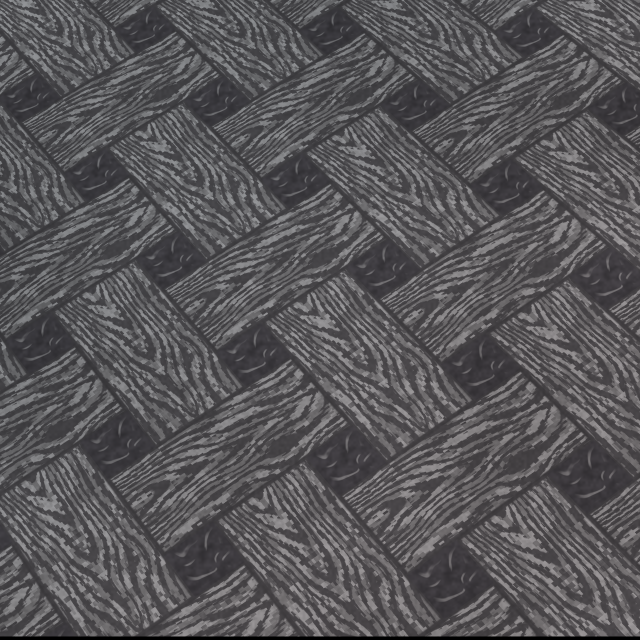
A WebGL 1 fragment shader for this pattern:

```glsl
precision highp float;
uniform vec2 u_resolution;

#define ORIGIN vec2(0.267, 0.406)
#define STEP_U vec2(0.2057, -0.1172)
#define STEP_V vec2(0.1083, 0.1185)
#define TILT vec2(0.0233, -0.0528)
#define GAP 0.34
#define GRAIN_LINES 19.0
#define STITCH vec2(0.032, 0.015)
#define LIGHT_YARN vec3(0.565, 0.555, 0.56)
#define MID_YARN vec3(0.435, 0.425, 0.43)
#define DARK_YARN vec3(0.265, 0.255, 0.265)
#define INSET_YARN vec3(0.225, 0.215, 0.23)
#define BORDER 0.0055

float hash(vec2 p) {
  vec3 q = fract(vec3(p.xyx) * 0.1031);
  q += dot(q, q.yzx + 33.33);
  return fract((q.x + q.y) * q.z);
}

float noise(vec2 p) {
  vec2 i = floor(p), f = fract(p);
  f = f * f * (3.0 - 2.0 * f);
  return mix(mix(hash(i), hash(i + vec2(1.0, 0.0)), f.x),
             mix(hash(i + vec2(0.0, 1.0)), hash(i + 1.0), f.x), f.y);
}

// Inverse perspective: canvas position to weave lattice units.
vec2 weaveCoords(vec2 canvas) {
  vec2 c = vec2(canvas.x, 1.0 - canvas.y);
  vec2 du = STEP_U - c * TILT.x;
  vec2 dv = STEP_V - c * TILT.y;
  vec2 d = c - ORIGIN;
  float det = du.x * dv.y - du.y * dv.x;
  return vec2(d.x * dv.y - d.y * dv.x, du.x * d.y - du.y * d.x) / det;
}

// Plank: x runs along the grain, y across it.
vec3 plankColor(vec2 p, float seed) {
  vec2 cell = floor(p / STITCH);
  vec2 q = (cell + 0.5) * STITCH;
  float jitter = hash(cell + 60.0 + seed) - 0.5;

  // Nested pointed arches that straighten toward the long edges.
  float s = p.y + 0.03 * sin(p.x * 4.0 + seed) + 0.02;
  s += 0.05 * (noise(p * vec2(3.5, 6.0) + seed) - 0.5);
  float side = smoothstep(0.03, 0.26, abs(s));
  float rings = GRAIN_LINES * sqrt(s * s + 0.0004) + p.x * mix(3.8, 1.0, side);
  rings += 1.3 * noise(p * vec2(4.0, 9.0) + seed + 20.0) + 0.3 * jitter;
  float wave = abs(fract(rings) - 0.5) * 2.0;
  float width = 0.28 + 0.4 * noise(p * vec2(5.0, 16.0) + seed + 40.0);
  float line = 1.0 - smoothstep(width - 0.13, width + 0.13, wave);

  // Stitched mottling and short dark dashes.
  float patches = noise(q * vec2(9.0, 28.0) + seed + 80.0) + 0.35 * jitter;
  vec3 col = mix(LIGHT_YARN, MID_YARN, smoothstep(0.42, 0.58, patches));
  float dashZone = noise(q * vec2(6.0, 10.0) + seed + 100.0);
  float dash = step(0.72, hash(cell + 150.0 + seed)) * smoothstep(0.42, 0.65, dashZone);
  col = mix(col, DARK_YARN, max(line * 0.95, dash * 0.7));

  // Dark seams around the plank.
  vec2 edge = vec2(0.5 + 0.5 * GAP, 0.5 - 0.5 * GAP) - abs(p);
  float seam = 1.0 - smoothstep(0.008, 0.022, min(edge.x, edge.y));
  return mix(col, DARK_YARN * 0.95, seam);
}

// Small dark square with a few pale curled strokes.
vec3 insetColor(vec2 d) {
  vec2 k = d / GAP;
  float warp = noise(k * 4.0 + 7.0);
  float curl = k.x * 0.5 + k.y * 1.6 + 0.6 * warp + 0.8 * abs(k.x - 0.1);
  float stroke = 1.0 - smoothstep(0.05, 0.16, abs(fract(curl * 2.2) - 0.5));
  stroke *= smoothstep(0.46, 0.66, noise(k * 6.5 + 31.0));
  stroke *= 1.0 - smoothstep(0.28, 0.45, max(abs(k.x), abs(k.y)));
  vec3 col = INSET_YARN * (0.9 + 0.25 * noise(k * 9.0));
  return mix(col, MID_YARN * 1.1, stroke * 0.85);
}

vec3 weaveColor(vec2 p) {
  vec2 d = p - floor(p + 0.5);
  bool gapU = abs(d.x) < 0.5 * GAP;
  bool gapV = abs(d.y) < 0.5 * GAP;
  if (gapU && gapV) return insetColor(d);

  // Choose the strap lying on top at this spot.
  vec2 cell = floor(p);
  bool alongU = mod(cell.x + cell.y, 2.0) < 0.5;
  if (gapU && !alongU) cell.x -= sign(d.x);
  if (gapV && alongU) cell.y -= sign(d.y);
  if (gapU || gapV) alongU = gapU;
  vec2 local = p - cell - 0.5;
  return alongU ? plankColor(local, 3.0) * 0.96 : plankColor(local.yx, 11.0);
}

vec3 shade(vec2 canvas) {
  vec3 col = weaveColor(weaveCoords(canvas));
  // Pile texture, faint wear and a cooler far corner.
  col *= 0.93 + 0.14 * noise(canvas * 240.0);
  col *= 0.95 + 0.1 * noise(canvas * 5.0 + 9.0);
  float far = smoothstep(0.4, 1.6, canvas.y + 1.0 - canvas.x);
  col *= mix(vec3(1.02, 1.01, 1.01), vec3(0.93, 0.96, 0.97), far);
  return col * smoothstep(BORDER - 0.001, BORDER + 0.001, canvas.y);
}

void main() {
  // Average a 3 by 3 grid of samples to smooth the edges.
  vec3 sum = vec3(0.0);
  for (int j = -1; j <= 1; j++) {
    for (int i = -1; i <= 1; i++) {
      vec2 offset = vec2(float(i), float(j)) / 3.0;
      sum += shade((gl_FragCoord.xy + offset) / u_resolution);
    }
  }
  gl_FragColor = vec4(sum / 9.0, 1.0);
}
```
